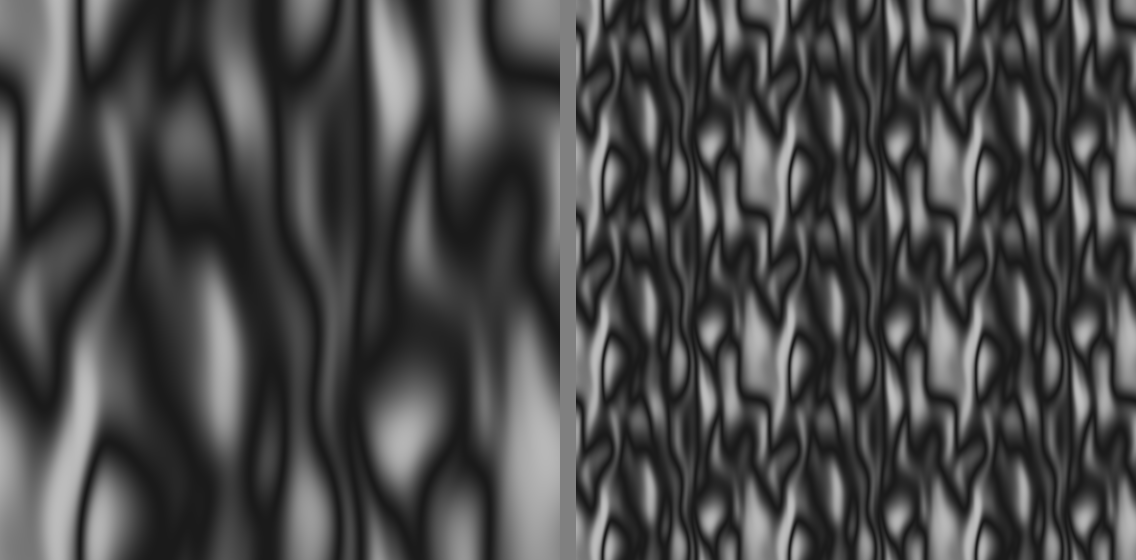
Left, the tile; right, the same tile 3 across and 3 down.
A three.js fragment shader for this texture:

```glsl
varying vec2 vUv;

// Lattice cells across and up; whole numbers keep the tile seamless
const vec2 FOLD_CELLS = vec2(10.0, 3.0);
const vec2 DETAIL_CELLS = vec2(18.0, 4.0);
const vec2 SWAY_CELLS = vec2(6.0, 3.0);
const vec2 LIFT_CELLS = vec2(5.0, 3.0);

const vec2 TILE_START = vec2(0.27, 0.0);  // puts the edges in a calm area
const float SWAY = 0.088;         // sideways bending of the folds
const float LIFT = 0.045;         // vertical bending of the folds
const float DETAIL = 0.15;        // weight of the finer folds
const float LATTICE_VALUE = 0.4;  // keeps lattice points from all being zero
const float FOLD_GAIN = 3.82;     // brings the noise to unit deviation

const float SHADOW = 0.10;        // grey in the creases
const float CONTRAST = 0.222;
const float CREASE_POWER = 1.5;   // above one softens the creases
const float HIGHLIGHT_RANGE = 0.70;

// Three random values in -1..1 for a lattice point
vec3 hashSigned(vec2 cell, float seed) {
  vec3 q = fract(vec3(cell.xyx + seed * 17.0) * vec3(0.1031, 0.1030, 0.0973));
  q += dot(q, q.yxz + 33.33);
  return fract((q.xxy + q.yzz) * q.zyx) * 2.0 - 1.0;
}

// Wraps a lattice point; the half step guards against rounding
vec2 wrapCell(vec2 cell, vec2 period) {
  return floor(mod(cell + 0.5, period));
}

// Random value plus random slope, seen from one lattice corner
float corner(vec2 cell, vec2 offset, vec2 period, float seed) {
  vec3 h = hashSigned(wrapCell(cell, period), seed);
  return LATTICE_VALUE * h.z + dot(h.xy, offset);
}

// Smooth noise that wraps over the unit square
float tileNoise(vec2 uv, vec2 period, float seed) {
  vec2 p = uv * period;
  vec2 cell = floor(p);
  vec2 f = p - cell;
  vec2 w = f * f * f * (f * (f * 6.0 - 15.0) + 10.0);
  vec2 e = vec2(1.0, 0.0);
  float low = mix(corner(cell, f, period, seed),
                  corner(cell + e.xy, f - e.xy, period, seed), w.x);
  float high = mix(corner(cell + e.yx, f - e.yx, period, seed),
                   corner(cell + e.xx, f - e.xx, period, seed), w.x);
  return mix(low, high, w.y);
}

// Limits bright values with a soft shoulder
float softLimit(float value, float limit) {
  float r = value / limit;
  return value / sqrt(sqrt(1.0 + r * r * r * r));
}

void main() {
  // Bend the domain so the streaks lean, squeeze and spread
  vec2 uv = vUv + TILE_START;
  uv += vec2(SWAY * tileNoise(uv, SWAY_CELLS, 1.0),
             LIFT * tileNoise(uv, LIFT_CELLS, 2.0));

  // Tall folds, mirrored around zero to form dark creases
  float fold = tileNoise(uv, FOLD_CELLS, 3.0)
             + DETAIL * tileNoise(uv, DETAIL_CELLS, 4.0);
  float height = pow(abs(fold * FOLD_GAIN) + 1e-4, CREASE_POWER);

  float grey = SHADOW + softLimit(CONTRAST * height, HIGHLIGHT_RANGE);
  gl_FragColor = vec4(vec3(grey), 1.0);
}
```
